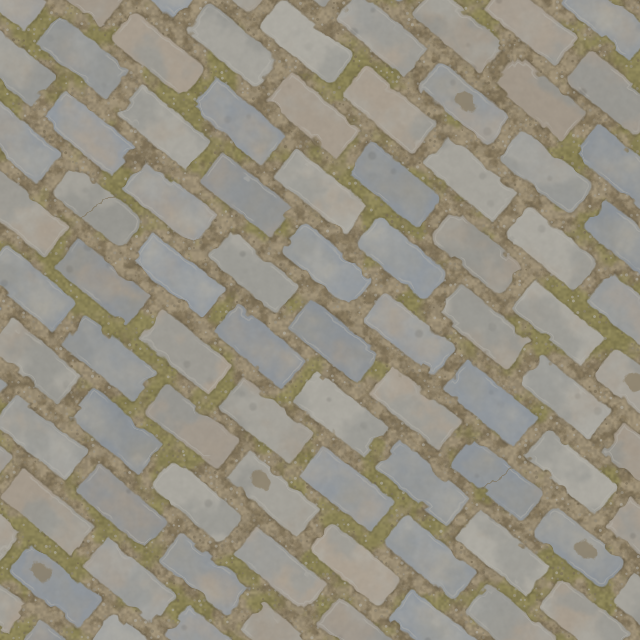
Write a WebGL 2 fragment shader that draws this texture.

```glsl
#version 300 es
precision highp float;
// Diagonal running-bond paving of weathered grey bricks with sandy, mossy joints.
uniform vec2 u_resolution;
out vec4 fragColor;

const vec2 ANCHOR = vec2(0.512, 0.586);       // centre of brick (0, 0)
const vec2 ALONG = vec2(0.7635, -0.6458);     // direction of the courses
const vec2 PITCH = vec2(0.1668, 0.0824);      // brick plus joint
const vec2 HALF_SIZE = vec2(0.0728, 0.0313);

const vec3 PALE = vec3(0.655, 0.645, 0.612);
const vec3 WARM = vec3(0.645, 0.605, 0.550);
const vec3 GREY = vec3(0.590, 0.588, 0.565);
const vec3 SLATE = vec3(0.555, 0.580, 0.605);
const vec3 SAND = vec3(0.600, 0.550, 0.455);
const vec3 SOIL = vec3(0.495, 0.445, 0.350);
const vec3 MOSS = vec3(0.520, 0.500, 0.310);

float hash(vec2 p) {
  vec3 q = fract(vec3(p.xyx) * 0.1031);
  q += dot(q, q.yzx + 33.33);
  return fract((q.x + q.y) * q.z);
}

float noise(vec2 p) {
  vec2 i = floor(p), f = fract(p);
  f = f * f * (3.0 - 2.0 * f);
  return mix(mix(hash(i), hash(i + vec2(1, 0)), f.x),
             mix(hash(i + vec2(0, 1)), hash(i + vec2(1, 1)), f.x), f.y);
}

float fbm(vec2 p) {
  float sum = 0.0, weight = 0.5;
  for (int i = 0; i < 4; i++) {
    sum += weight * noise(p);
    p = mat2(1.6, 1.2, -1.2, 1.6) * p + 17.3;
    weight *= 0.5;
  }
  return sum / 0.9375;
}

float roundBox(vec2 p, vec2 halfSize, float radius) {
  vec2 d = abs(p) - halfSize + radius;
  return length(max(d, 0.0)) + min(max(d.x, d.y), 0.0) - radius;
}

mat2 rotation(float a) {
  return mat2(cos(a), sin(a), -sin(a), cos(a));
}

// Scattered round grains: x is coverage, y is a random shade.
vec2 grains(vec2 p, float density) {
  vec2 id = floor(p);
  vec2 centre = 0.3 + 0.4 * vec2(hash(id + 3.1), hash(id + 8.7));
  float radius = mix(0.14, 0.3, hash(id + 5.5));
  float dot_ = 1.0 - smoothstep(radius - 0.12, radius + 0.12, length(fract(p) - centre));
  return vec2(dot_ * step(hash(id + 1.9), density), hash(id + 7.3));
}

vec3 jointColour(vec2 p) {
  vec3 col = mix(SOIL, SAND, smoothstep(0.25, 0.65, fbm(p * 75.0)));
  col = mix(col, MOSS, 0.75 * smoothstep(0.5, 0.68, fbm(p * 17.0 + 40.0)));
  col *= 0.92 + 0.16 * noise(p * 230.0);
  vec2 grit = grains(p * 120.0, 0.35);
  return mix(col, mix(SOIL * 0.9, PALE * 1.06, grit.y), grit.x * 0.65);
}

// local: position inside the brick, seed: its random offset, edge: signed distance.
vec3 brickColour(vec2 local, vec2 seed, float edge) {
  vec2 q = local + seed;
  float tone = hash(seed + 2.7);
  float cloud = fbm(q * 24.0);
  vec3 col = mix(PALE, WARM, smoothstep(0.35, 0.9, tone + 0.9 * (cloud - 0.5)));
  col = mix(col, GREY, 0.8 * smoothstep(0.45, 0.65, fbm(q * 15.0 + 9.0)));

  // Blue-grey firing, strongest towards the rim of some bricks
  float blue = smoothstep(0.4, 0.95, hash(seed + 6.1));
  float rim = smoothstep(-0.017, -0.002, edge);
  col = mix(col, SLATE, blue * clamp(1.5 * fbm(q * 22.0 + 31.0) - 0.35 + 0.3 * rim, 0.0, 0.9));
  col *= mix(0.965, 1.03, hash(seed + 4.4));
  col *= 0.975 + 0.05 * fbm(q * 140.0);

  // Worn pale arris and small dark stains
  float arris = smoothstep(0.0022, 0.0, abs(edge + 0.0045));
  col = mix(col, PALE * 1.08, 0.4 * arris * smoothstep(0.4, 0.65, noise(q * 35.0 + 5.0)));
  vec2 stain = grains(q * 45.0, 0.06);
  col *= 1.0 - 0.1 * stain.x * stain.y;

  // A few bricks carry a pit, a few a hairline crack
  float pitted = step(0.94, hash(seed + 9.2));
  vec2 pitCentre = vec2(0.07 * hash(seed + 1.3) - 0.035, 0.004);
  float pit = length((local - pitCentre) * vec2(0.8, 1.1)) + 0.012 * (fbm(q * 90.0) - 0.5);
  col = mix(col, SOIL * 1.05, 0.65 * pitted * smoothstep(0.016, 0.012, pit));
  float cracked = step(0.94, hash(seed + 3.8));
  float crack = abs(local.x - 0.4 * local.y - 0.025 * (fbm(q * 45.0) - 0.5));
  return mix(col, SOIL, 0.6 * cracked * smoothstep(0.0018, 0.0004, crack));
}

void main() {
  vec2 uv = gl_FragCoord.xy / u_resolution;
  vec2 p = uv - ANCHOR;
  p = vec2(dot(p, ALONG), dot(p, vec2(-ALONG.y, ALONG.x)));

  // Courses, each shifted by half a brick
  float course = floor(p.y / PITCH.y + 0.5);
  float column = floor(p.x / PITCH.x - 0.5 * course + 0.5);
  vec2 id = vec2(column, course) + 60.0;
  vec2 local = p - vec2(column + 0.5 * course, course) * PITCH;

  // Laying tolerance and chipped outline
  vec2 wobble = vec2(hash(id + 0.3), hash(id + 11.7)) - 0.5;
  local = rotation(0.05 * (hash(id + 21.1) - 0.5) - 0.02) * (local - 0.004 * wobble);
  vec2 halfSize = HALF_SIZE - 0.0025 * vec2(hash(id + 31.9), hash(id + 41.3));
  float radius = mix(0.003, 0.015, pow(hash(id + 51.7), 3.0));
  float edge = roundBox(local, halfSize, radius);
  edge += 0.006 * (fbm(uv * 75.0) - 0.48);
  edge += 0.006 * smoothstep(0.68, 0.9, noise(uv * 42.0));

  // Joint shaded beside the brick, then the brick on top
  vec3 joint = jointColour(uv) * mix(0.9, 1.0, smoothstep(0.0, 0.005, edge));
  vec3 brick = brickColour(local, id * 7.31, edge);
  fragColor = vec4(mix(brick, joint, smoothstep(-0.0018, 0.0018, edge)), 1.0);
}
```
